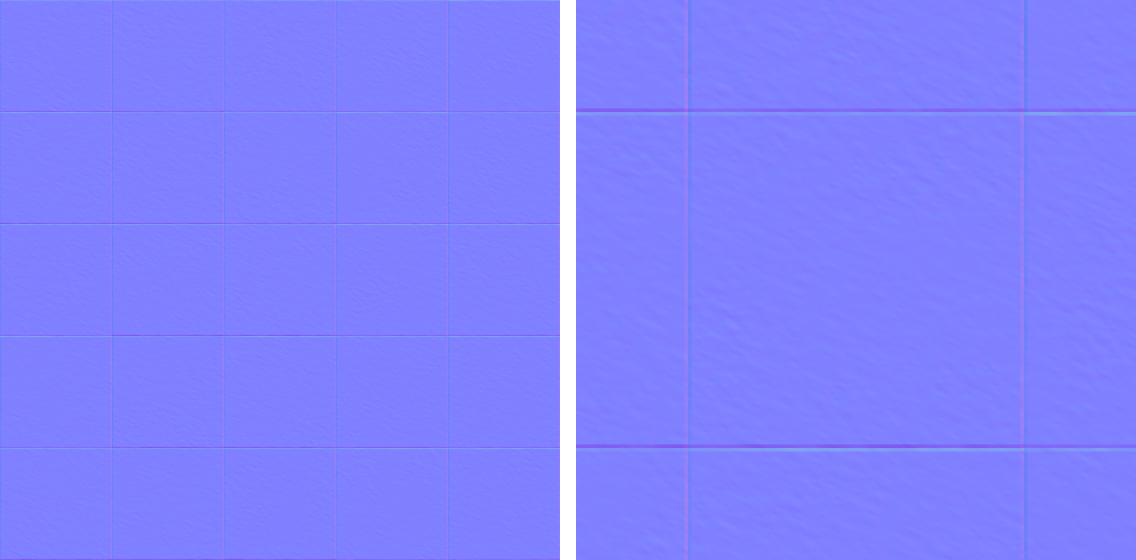
Left, the full canvas; right, a detail of the centre.
This texture map is drawn by a Shadertoy shader. Its source:

```glsl
#define TILES 5.0
#define BEVEL_WIDTH 0.0021
#define SLOPE_X 0.15
#define SLOPE_Y 0.20
#define BEVEL_DIM 0.06
#define GRAIN_HEIGHT 0.0007
#define GRAIN_SCALE vec2(22.0, 42.0)
#define GRAIN_STEP 0.006
#define TILE_TILT 0.004

float hash(vec2 p) {
    vec3 q = fract(vec3(p.xyx) * 0.1031);
    q += dot(q, q.yzx + 33.33);
    return fract((q.x + q.y) * q.z);
}

float noise(vec2 p) {
    vec2 cell = floor(p), f = fract(p);
    f = f * f * (3.0 - 2.0 * f);
    return mix(mix(hash(cell), hash(cell + vec2(1, 0)), f.x),
               mix(hash(cell + vec2(0, 1)), hash(cell + vec2(1, 1)), f.x), f.y);
}

// Fine slanted ripples, shifted for each tile
float grainHeight(vec2 p, vec2 seed) {
    vec2 q = vec2(dot(p, vec2(0.92, -0.39)), dot(p, vec2(0.39, 0.92)));
    q = q * GRAIN_SCALE + seed;
    return noise(q) + 0.45 * noise(q * 2.1 + 17.0);
}

vec2 grainSlope(vec2 p, vec2 seed) {
    float h = grainHeight(p, seed);
    vec2 rise = vec2(grainHeight(p + vec2(GRAIN_STEP, 0), seed),
                     grainHeight(p + vec2(0, GRAIN_STEP), seed)) - h;
    float patches = mix(0.55, 1.35, noise(p * 5.0 + seed));
    return rise / GRAIN_STEP * GRAIN_HEIGHT * patches;
}

// Share of a pixel-wide box covered by the band from 0 to BEVEL_WIDTH
vec2 bandCoverage(vec2 dist, float pixel) {
    vec2 far = clamp(dist + 0.5 * pixel, 0.0, BEVEL_WIDTH);
    vec2 near = clamp(dist - 0.5 * pixel, 0.0, BEVEL_WIDTH);
    return (far - near) / pixel;
}

// Bevel strength differs by tile side and wears along its length
float edgeStrength(vec2 tile, float side, float along) {
    float base = mix(0.55, 1.25, hash(tile * 7.0 + side * 13.7 + 3.0));
    float wear = noise(vec2(along * 14.0, side * 9.0) + tile * 31.0);
    return base * mix(0.7, 1.3, wear);
}

void mainImage(out vec4 fragColor, in vec2 fragCoord) {
    vec2 uv = fragCoord / iResolution.xy;
    float pixel = 1.0 / min(iResolution.x, iResolution.y);
    vec2 tile = floor(uv * TILES);
    vec2 local = fract(uv * TILES);
    vec2 seed = 60.0 * vec2(hash(tile + 1.5), hash(tile + 8.5));

    // Tile face
    vec2 tilt = vec2(hash(tile + 21.0), hash(tile + 43.0)) - 0.5;
    vec2 slope = tilt * TILE_TILT + vec2(0.0, 0.005) - grainSlope(local, seed);

    // Bevels on both sides of the nearest joint
    vec2 joint = (local - step(0.5, local)) / TILES;
    vec2 lowSide = bandCoverage(joint, pixel);
    vec2 highSide = bandCoverage(-joint, pixel);
    lowSide *= vec2(edgeStrength(tile, 0.0, local.y), edgeStrength(tile, 1.0, local.x));
    highSide *= vec2(edgeStrength(tile, 2.0, local.y), edgeStrength(tile, 3.0, local.x));
    slope += (highSide - lowSide) * vec2(SLOPE_X, SLOPE_Y);

    // Encode the surface direction as colour
    vec3 normal = normalize(vec3(slope, 1.0));
    vec3 color = 0.5 + 0.5 * normal;
    vec2 bevel = lowSide + highSide;
    color.b -= BEVEL_DIM * min(max(bevel.x * 0.6, bevel.y), 1.0) * 0.6;
    fragColor = vec4(color, 1.0);
}
```
